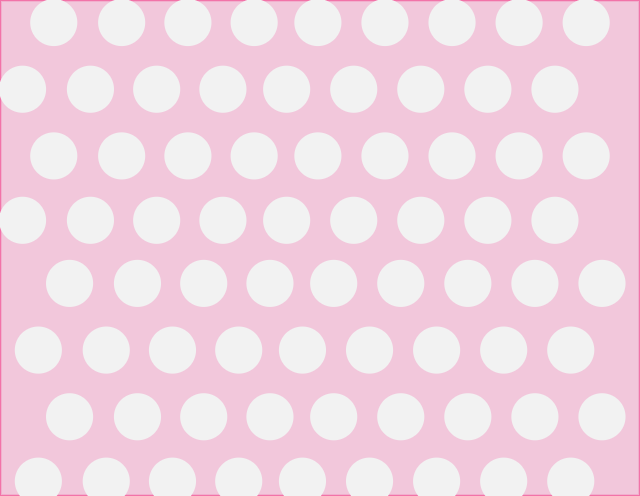
Reproduce this pattern procedurally as a Shadertoy shader.

```glsl
// Pale polka dots on pink inside a thin rose border: two bands of four staggered
// rows, nine dots each. Dot centres come from a formula with slight spacing jogs;
// the nearest distance over all dots gives a smooth mask. Unit: canvas width.

#define DOT_RADIUS   0.0368
#define COLUMN_PITCH 0.1048
#define ROW_PITCH    0.1042
#define BAND_SHIFT   vec2(0.0247, 0.4076)
#define FIRST_DOT    vec2(0.0840, 0.0352)
#define STAGGER      0.0488
#define COLUMN_JOG   0.0065
#define ROW_JOG      0.0036
#define BORDER_WIDTH 0.0020
#define PINK         vec3(0.95, 0.78, 0.86)
#define ROSE         vec3(0.95, 0.45, 0.66)
#define PALE         vec3(0.948)

const int ROWS = 8;
const int COLUMNS = 9;

// Centre of a dot, measured from the top left corner
vec2 dotCentre(int row, int column) {
    int rowInBand = row % 4;
    float c = float(column);
    // Slight wobble in the first columns, then a closed-up gap
    float jog = column < 4 ? 0.0013 * sin(c * 1.5708) : -COLUMN_JOG;
    vec2 centre = FIRST_DOT + float(row / 4) * BAND_SHIFT;
    centre.x += c * COLUMN_PITCH + jog - STAGGER * float(row % 2);
    centre.y += float(rowInBand) * ROW_PITCH;
    // The last row of each band sits a little higher
    if (rowInBand == 3) centre.y -= ROW_JOG;
    return centre;
}

float nearestDot(vec2 p) {
    float d = 1e3;
    for (int row = 0; row < ROWS; row++)
        for (int column = 0; column < COLUMNS; column++)
            d = min(d, length(p - dotCentre(row, column)) - DOT_RADIUS);
    return d;
}

// Antialiased coverage of the inside of a distance field
float coverage(float d, float pixel) {
    return clamp(0.5 - d / pixel, 0.0, 1.0);
}

void mainImage(out vec4 fragColor, in vec2 fragCoord) {
    float pixel = 1.0 / iResolution.x;
    vec2 size = iResolution.xy * pixel;
    vec2 p = vec2(fragCoord.x, iResolution.y - fragCoord.y) * pixel;

    // Border along the canvas edge, under the dots
    vec2 toEdge = min(p, size - p);
    float border = coverage(min(toEdge.x, toEdge.y) - BORDER_WIDTH, pixel);

    vec3 color = mix(PINK, ROSE, border);
    color = mix(color, PALE, coverage(nearestDot(p), pixel));
    fragColor = vec4(color, 1.0);
}
```
